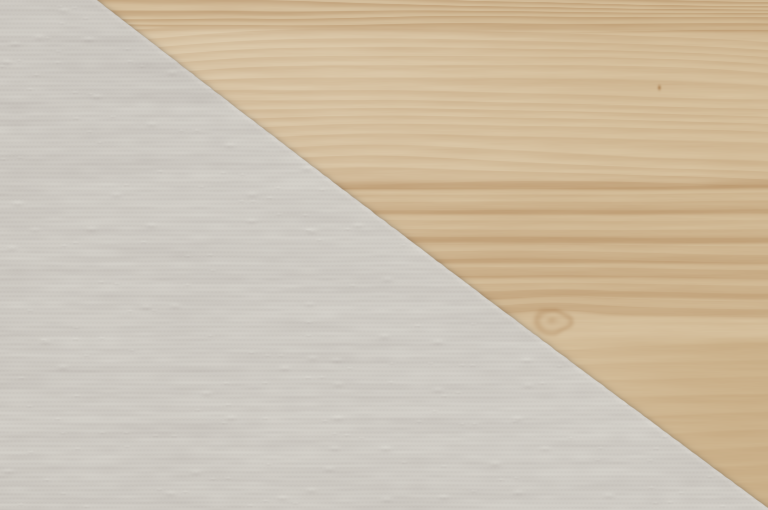
A WebGL 2 fragment shader for this texture:

```glsl
#version 300 es
precision highp float;
// Pale woven cloth laid diagonally over a light pine board with a small knot.
uniform vec2 u_resolution;
out vec4 fragColor;

const float ASPECT = 1.506;
const vec3 CLOTH_LIGHT = vec3(0.825, 0.812, 0.785);
const vec3 CLOTH_SHADE = vec3(0.770, 0.752, 0.727);
const vec3 PINE_PALE = vec3(0.856, 0.782, 0.668);
const vec3 PINE_MID = vec3(0.825, 0.735, 0.595);
const vec3 PINE_DEEP = vec3(0.785, 0.680, 0.525);
const vec3 PINE_DARK = vec3(0.680, 0.520, 0.345);

float hash(vec2 p) {
  vec3 q = fract(p.xyx * vec3(0.1031, 0.1030, 0.0973));
  q += dot(q, q.yzx + 33.33);
  return fract((q.x + q.y) * q.z);
}

float noise(vec2 p) {
  vec2 i = floor(p), f = fract(p);
  f = f * f * (3.0 - 2.0 * f);
  return mix(mix(hash(i), hash(i + vec2(1, 0)), f.x),
             mix(hash(i + vec2(0, 1)), hash(i + vec2(1, 1)), f.x), f.y);
}

float fbm(vec2 p) {
  float sum = 0.0, gain = 0.5;
  for (int i = 0; i < 4; i++) {
    sum += gain * noise(p);
    p = p * 2.03 + 17.1;
    gain *= 0.5;
  }
  return sum / 0.9375;
}

float bell(float d, float width) {
  return exp(-d * d / (width * width));
}

// Scattered raised fibres: bright above, dark below
float slubs(vec2 p, float cells, float rarity) {
  vec2 cell = floor(p * cells);
  vec2 spot = 0.25 + 0.5 * vec2(hash(cell + 3.1), hash(cell + 8.7));
  vec2 d = (fract(p * cells) - spot) * vec2(5.0, 11.0);
  return step(rarity, hash(cell)) * d.y * exp(-dot(d, d));
}

vec3 cloth(vec2 p) {
  vec2 q = p + 0.0025 * vec2(noise(p * 14.0), noise(p * vec2(5.0, 20.0)));
  float row = q.y * 116.0;
  float weft = sin(6.2832 * row);
  float warp = sin(6.2832 * (q.x * 135.0 + 0.5 * floor(row)));
  float streak = noise(vec2(q.x * 5.0, q.y * 95.0)) - 0.5;
  float thread = noise(vec2(q.x * 28.0, q.y * 150.0)) - 0.5;
  float cloud = fbm(p * vec2(2.5, 5.0)) - 0.5;
  float ridge = smoothstep(0.66, 0.9, noise(vec2(p.x * 3.0, p.y * 62.0)));
  float tone = 0.57 + 0.15 * weft + 0.09 * warp * (0.5 - 0.5 * weft);
  tone += 0.48 * streak + 0.36 * thread + 0.3 * cloud - 0.22 * ridge;
  tone += 1.1 * slubs(p, 19.0, 0.86) + 0.8 * slubs(p + 4.3, 37.0, 0.9);
  tone += 0.12 * smoothstep(0.0, 0.9, p.x) - 0.1 * smoothstep(0.6, 1.0, p.y);
  return mix(CLOTH_SHADE, CLOTH_LIGHT, tone);
}

// Growth-ring lines stretched along x, with a sharp dark side
float rings(float y, float frequency, float wobble) {
  float t = fract(y * frequency + wobble);
  return smoothstep(0.1, 0.85, t) * (1.0 - smoothstep(0.85, 1.0, t));
}

vec3 pine(vec2 p) {
  vec2 knot = vec2(1.085, 0.369);
  vec2 k = (p - knot) * vec2(1.0, 1.5);
  float y = p.y + 0.005 * (noise(vec2(p.x * 4.0, p.y * 7.0)) - 0.5);
  y -= 0.011 * sign(k.y) * smoothstep(0.0, 0.03, abs(k.y)) * exp(-dot(k, k) * 110.0);

  float top = smoothstep(0.935, 0.95, y + 0.008 * (p.x - 0.8));
  float lower = 1.0 - smoothstep(0.325, 0.345, p.y);
  float middle = smoothstep(0.35, 0.4, y) * (1.0 - smoothstep(0.63, 0.645, y));
  float upper = smoothstep(0.63, 0.645, y) * (1.0 - top);

  // Board colour, deeper toward the right and bottom
  vec3 color = mix(PINE_PALE, PINE_MID, smoothstep(0.35, 1.45, p.x) * 0.65 + 0.15);
  color = mix(color, PINE_DEEP, 0.25 * middle + 0.3 * top);
  color = mix(color, PINE_DEEP, lower * (0.2 + 0.5 * smoothstep(1.1, 1.5, p.x)));

  // Fine arched grain on the upper board, dense grain along the top
  float arch = y + 0.035 * (p.x - 0.8) * (p.x - 0.8);
  float fine = rings(arch, 52.0, 2.0 * noise(vec2(p.x * 1.5, arch * 16.0)));
  float dense = rings(y + 0.012 * p.x, 84.0, 2.2 * noise(vec2(p.x * 2.0, y * 30.0)));
  float faint = rings(y, 27.0, 1.8 * noise(vec2(p.x * 1.2, y * 9.0)));
  float dark = 0.16 * fine * upper + 0.36 * dense * top + 0.1 * faint * lower;
  dark += 0.15 * bell(y - 0.943, 0.004);

  // Broad late-wood bands across the middle
  float bands[7] = float[7](0.633, 0.582, 0.524, 0.486, 0.459, 0.416, 0.384);
  for (int i = 0; i < 7; i++) {
    float d = y - bands[i] - 0.004 * (noise(vec2(p.x * 3.0, float(i) * 5.3)) - 0.5);
    float strength = 0.25 + 0.2 * hash(vec2(float(i), 4.0));
    dark += strength * bell(d, d > 0.0 ? 0.014 : 0.0045);
  }
  dark += 0.12 * rings(y, 64.0, noise(vec2(p.x * 2.0, y * 20.0))) * middle;

  // Knot, pinhole and fibre
  float r = length(k + 0.012 * (vec2(noise(p * 35.0), noise(p * 35.0 + 9.0)) - 0.5));
  dark += 0.32 * bell(r - 0.03, 0.009) + 0.3 * bell(r, 0.011);
  dark += 0.75 * bell(length((p - vec2(1.293, 0.828)) * vec2(1.0, 0.7)), 0.0035);
  dark += 0.16 * (fbm(vec2(p.x * 9.0, p.y * 170.0)) - 0.5);
  dark += 0.1 * (fbm(p * vec2(2.0, 9.0)) - 0.5);
  return mix(color, PINE_DARK, dark);
}

void main() {
  vec2 p = gl_FragCoord.xy / u_resolution * vec2(ASPECT, 1.0);
  // Signed distance to the slightly bowed cloth edge, positive over wood
  float along = (p.x - 0.19) / 1.316;
  float edgeY = 1.0 - 0.996 * along - 0.026 * along * (1.0 - along);
  float d = (p.y - edgeY) * 0.797 + 0.0012 * (noise(p * 90.0) - 0.5);
  float aa = 0.8 / u_resolution.y;
  vec3 wood = pine(p) * (1.0 - 0.17 * exp(-max(d, 0.0) / 0.004));
  vec3 fabric = cloth(p) + 0.02 * bell(d + 0.004, 0.004);
  fragColor = vec4(mix(fabric, wood, smoothstep(-aa, aa, d)), 1.0);
}
```
